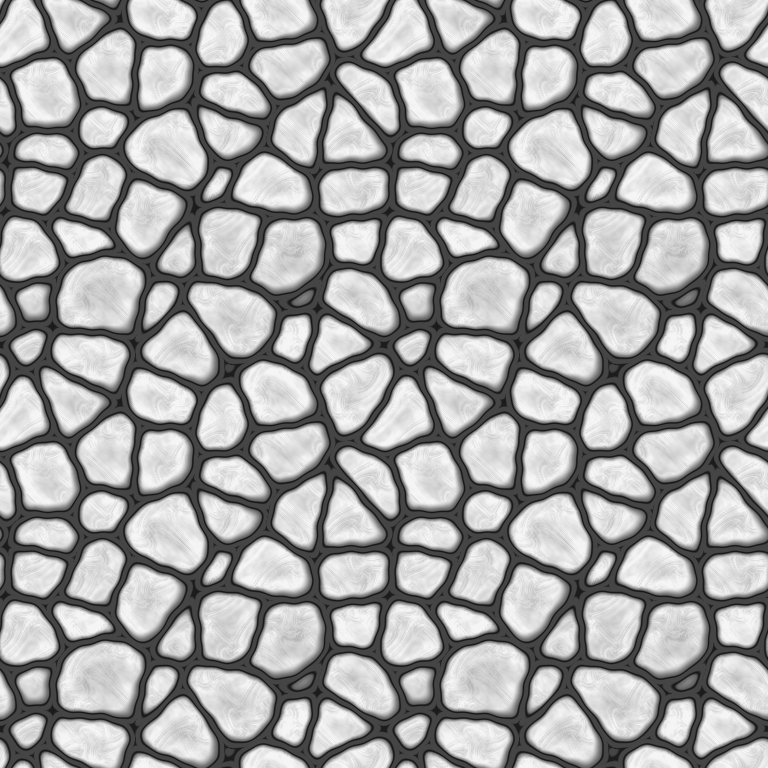
Reproduce this texture procedurally as a WebGL 1 fragment shader.

```glsl
precision highp float;

uniform vec2 u_resolution;

const float TAU = 6.2831853;
const float REPEATS = 2.0;
const vec2 STONE_GRID = vec2(6.0, 7.0);
const float GRAIN_GRID = 44.0;
const float JOINT_HALF_WIDTH = 0.0088;
const float CORNER_SHARPNESS = 95.0;
const vec3 BLACK_LINE = vec3(0.09);
const vec3 MORTAR = vec3(0.27);
const vec3 RIM_SHADE = vec3(0.36);

vec2 hash2(vec2 cell, float salt) {
  vec2 k = vec2(dot(cell, vec2(127.1, 311.7)), dot(cell, vec2(269.5, 183.3)));
  return fract(sin(k + salt) * 43758.545);
}

// Stone centre in xy, size weight in z; wraps with the tile
vec3 stoneSite(vec2 cell, vec2 grid) {
  vec2 id = mod(cell, grid);
  vec2 jitter = (hash2(id, 3.0) - 0.5) * 0.78;
  float weight = 0.012 * smoothstep(0.1, 0.75, hash2(id, 9.0).x);
  return vec3((cell + 0.5 + jitter) / grid, weight);
}

float powerDistance(vec2 p, vec3 site) {
  vec2 d = p - site.xy;
  return dot(d, d) - site.z;
}

vec2 nearestStone(vec2 p, vec2 grid) {
  vec2 base = floor(p * grid);
  vec2 best = base;
  float bestDist = 10.0;
  for (int j = -2; j <= 2; j++) {
    for (int i = -2; i <= 2; i++) {
      vec2 cell = base + vec2(float(i), float(j));
      float d = powerDistance(p, stoneSite(cell, grid));
      if (d < bestDist) {
        bestDist = d;
        best = cell;
      }
    }
  }
  return best;
}

// Distance to the joint centre, blended so that corners are rounded
float jointDistance(vec2 p, vec2 cell, vec2 grid, float sharpness) {
  vec3 own = stoneSite(cell, grid);
  float ownDist = powerDistance(p, own);
  float sum = 0.0;
  for (int j = -2; j <= 2; j++) {
    for (int i = -2; i <= 2; i++) {
      vec3 other = stoneSite(cell + vec2(float(i), float(j)), grid);
      float gap = length(other.xy - own.xy);
      if (gap > 0.001) {
        float edge = (powerDistance(p, other) - ownDist) / (2.0 * gap);
        sum += exp(-sharpness * edge);
      }
    }
  }
  return -log(max(sum, 1e-12)) / sharpness;
}

// Layered sines with whole frequencies, each layer bending the next
float mottle(vec2 p, float firstFreq) {
  float sum = 0.0;
  float amp = 0.5;
  float freq = firstFreq;
  for (int i = 0; i < 4; i++) {
    p += 0.2 / freq * sin(TAU * freq * p.yx + vec2(1.7, 4.1) * float(i + 1));
    sum += amp * sin(TAU * freq * (p.x + p.y)) * sin(TAU * freq * (2.0 * p.y - p.x));
    amp *= 0.75;
    freq *= 2.0;
  }
  return sum;
}

float cellularGrain(vec2 p, float grid) {
  vec2 base = floor(p * grid);
  float nearest = 2.0;
  for (int j = -1; j <= 1; j++) {
    for (int i = -1; i <= 1; i++) {
      vec2 cell = base + vec2(float(i), float(j));
      vec2 site = cell + hash2(mod(cell, grid), 21.0);
      nearest = min(nearest, length(p * grid - site));
    }
  }
  return nearest;
}

vec3 stoneColor(vec2 p, vec2 fromCentre, float depth, vec2 id) {
  float cloud = mottle(p + id, 4.0);
  float grain = cellularGrain(p, GRAIN_GRID) - 0.5;
  float core = smoothstep(0.025, 0.065, depth);
  float tone = 0.9 + 0.07 * (id.x - 0.5) + 0.1 * cloud - 0.05 * grain - 0.07 * core;
  // Stains in the core and worn lower right flanks
  tone -= 0.16 * core * smoothstep(0.1, 0.7, cloud) * id.y;
  float flank = smoothstep(0.01, 0.09, dot(fromCentre, vec2(0.7, -0.7)));
  float rimWidth = 0.011 + 0.016 * flank * id.y + 0.004 * cloud;
  float lit = smoothstep(-0.002, max(rimWidth, 0.006), depth);
  return mix(RIM_SHADE, vec3(clamp(tone, 0.3, 0.96)), lit);
}

void main() {
  vec2 p = gl_FragCoord.xy / u_resolution * REPEATS;
  float aa = 0.75 * REPEATS / min(u_resolution.x, u_resolution.y);

  // Uneven, hand-cut outlines
  vec2 bent = p + 0.005 * sin(TAU * 5.0 * p.yx + vec2(0.6, 2.3));
  bent += 0.0016 * sin(TAU * 17.0 * p.yx + vec2(3.1, 1.2));

  vec2 cell = nearestStone(bent, STONE_GRID);
  float joint = jointDistance(bent, cell, STONE_GRID, CORNER_SHARPNESS);
  float depth = joint - JOINT_HALF_WIDTH;
  vec2 id = hash2(mod(cell, STONE_GRID), 15.0);
  vec2 fromCentre = bent - stoneSite(cell, STONE_GRID).xy;

  // Grey mortar between black lines, with dark pits at the junctions
  float core = 1.0 - smoothstep(-aa, aa, joint - 0.0052);
  float pit = 1.0 - smoothstep(-aa, aa, joint + 0.0055);
  vec3 color = mix(BLACK_LINE, MORTAR, core * (1.0 - 0.9 * pit));
  color = mix(color, stoneColor(p, fromCentre, depth, id), smoothstep(-aa, aa, depth));
  gl_FragColor = vec4(color, 1.0);
}
```
